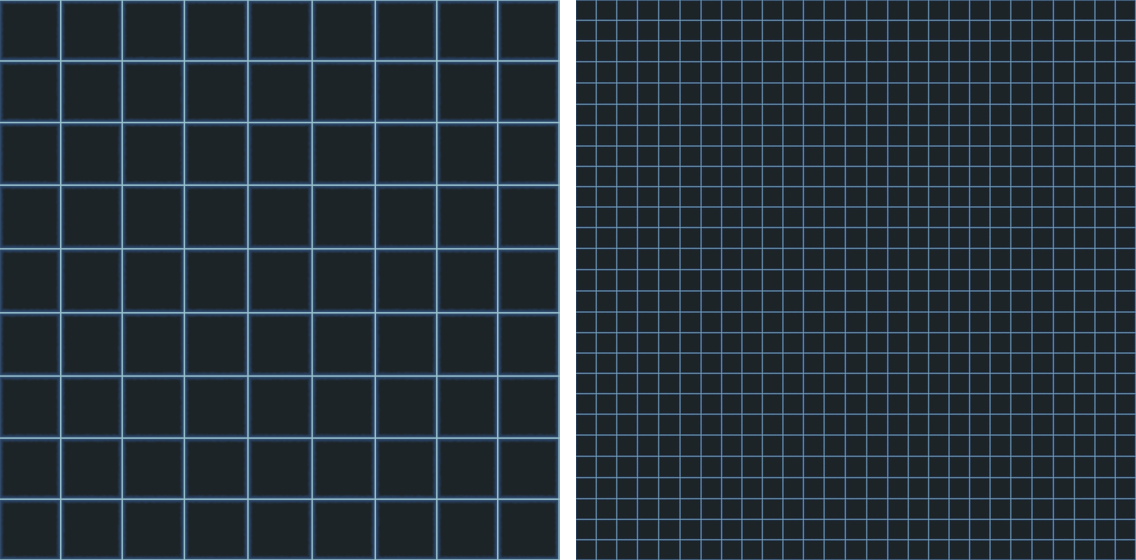
Left: one tile. Right: repeated 3 by 3.
This pattern is drawn by a Shadertoy shader. Its source:

```glsl
// Nine by nine grid of thin pale lines with a soft blue glow on a dark ground.
// Line spacing drifts by a periodic sum of waves; wrapping gradient noise
// slightly roughens the rim of the glow, so the result tiles in both axes.

const float TAU = 6.2831853;
const float LINES = 9.0;
const float UNIT = 1.0 / 768.0;      // fine unit of length on the canvas
const vec3 GROUND = vec3(0.114, 0.143, 0.157);
const vec3 GLOW = vec3(0.148, 0.240, 0.365);
const vec3 HALO = vec3(0.270, 0.390, 0.520);
const vec3 CORE = vec3(0.590, 0.755, 0.800);

float hash(vec2 cell) {
    vec3 q = fract(cell.xyx * vec3(0.1031, 0.1030, 0.0973));
    q += dot(q, q.yzx + 33.33);
    return fract((q.x + q.y) * q.z);
}

vec2 gradient(vec2 cell, float period) {
    float angle = TAU * hash(mod(cell, period));
    return vec2(cos(angle), sin(angle));
}

// Gradient noise that wraps after a whole number of cells
float gradientNoise(vec2 p, float period) {
    vec2 i = floor(p), f = fract(p);
    vec2 u = f * f * f * (f * (f * 6.0 - 15.0) + 10.0);
    vec2 e = vec2(0.0, 1.0);
    float a = dot(gradient(i, period), f);
    float b = dot(gradient(i + e.yx, period), f - e.yx);
    float c = dot(gradient(i + e.xy, period), f - e.xy);
    float d = dot(gradient(i + e.yy, period), f - e.yy);
    return mix(mix(a, b, u.x), mix(c, d, u.x), u.y);
}

// Periodic displacement of the lines: x = mean, y = cosine, z, w = sines
float drift(float t, vec4 waves) {
    float a = TAU * t;
    return UNIT * dot(waves, vec4(1.0, cos(a), sin(a), sin(2.0 * a)));
}

// Distance to the nearest line (x) and that line's wrapped index (y)
vec2 nearestLine(float p, vec4 waves) {
    float index = floor((p - drift(p, waves)) * LINES + 0.5);
    float t = index / LINES;
    return vec2(abs(p - t - drift(t, waves)), mod(index, LINES));
}

// Coverage of a band of the given half width, smoothed over one pixel
float band(float dist, float halfWidth, float pixel) {
    return clamp((halfWidth - dist) / pixel + 0.5, 0.0, 1.0);
}

// Glow, halo and core strengths of one line
vec3 lineLayers(float dist, float rough, float pixel) {
    float d = dist / UNIT;
    float glow = 1.0 - smoothstep(2.2, 7.2, d + rough);
    float halo = exp(-d * d / 3.2);
    return vec3(glow, halo, band(dist, 0.95 * UNIT, pixel));
}

void mainImage(out vec4 fragColor, in vec2 fragCoord) {
    vec2 p = fragCoord / iResolution.xy;
    p.y = 1.0 - p.y;
    vec2 pixel = 1.0 / iResolution.xy;

    // Nearest line in each direction
    vec2 column = nearestLine(p.x, vec4(-0.55, -0.69, -2.65, 0.72));
    vec2 row = nearestLine(p.y, vec4(0.55, -0.60, -3.15, 0.20));

    // Layers of both directions, joined where they cross
    float rough = 0.9 * gradientNoise(p * 144.0, 144.0);
    vec3 upright = lineLayers(column.x, rough, pixel.x);
    vec3 level = lineLayers(row.x, rough, pixel.y);
    float tone = 0.06 * (hash(vec2(column.y, 3.0)) - 0.5);
    float toneRow = 0.06 * (hash(vec2(row.y, 17.0)) - 0.5);
    upright.z *= 0.97 + tone;
    level.z *= 0.97 + toneRow;
    vec3 layers = 1.0 - (1.0 - upright) * (1.0 - level);

    // Paint from the ground up
    vec3 color = mix(GROUND, GLOW, layers.x);
    color = mix(color, HALO, layers.y);
    color = mix(color, CORE, layers.z);
    fragColor = vec4(color, 1.0);
}
```
